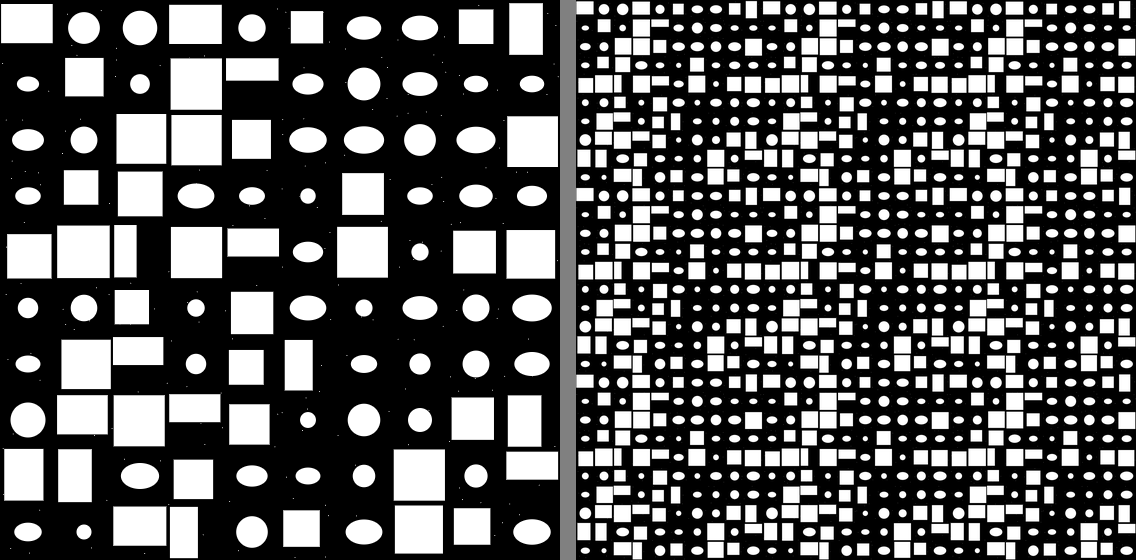
Left, the tile; right, the same tile 3 across and 3 down.
Write a Shadertoy shader that draws this pattern.

```glsl
// A ten by ten grid of white boxes, ovals and discs on black, with fine specks.
// Cubing the cell number modulo 101 shuffles the kinds in fixed proportions;
// hashes vary the sizes and offsets, and sparse cellular noise makes the specks.

vec2 hash2(vec2 p) {
    vec3 q = fract(vec3(p.xyx) * vec3(0.1031, 0.1030, 0.0973));
    q += dot(q, q.yzx + 33.33);
    return fract((q.xx + q.yz) * q.zy);
}

float boxDistance(vec2 p, vec2 halfSize) {
    vec2 d = abs(p) - halfSize;
    return length(max(d, 0.0)) + min(max(d.x, d.y), 0.0);
}

float ovalDistance(vec2 p, vec2 radii) {
    float k = length(p / radii);
    return k * (k - 1.0) / max(length(p / (radii * radii)), 1e-4);
}

// Distance to the shape of one cell, in cell units with y pointing down
float shapeDistance(vec2 p, vec2 cell) {
    int n = int(cell.x) + 10 * int(cell.y) + 1;
    int kind = (n * n * n * 37) % 101;
    vec2 vary = hash2(cell + 17.3);

    // Discs and ovals sit in the centre
    if (kind > 75) return length(p - 0.5) - mix(0.13, 0.32, vary.x);
    if (kind > 45) return ovalDistance(p - 0.5, mix(0.18, 0.36, sqrt(vary.x)) * vec2(1.0, 0.68));

    // Boxes hang from a shifted upper left corner
    vec2 size = vec2(mix(0.56, 0.94, vary.x));
    float slack = 0.24;
    if (kind > 29) {
        size = vec2(0.4 + 0.1 * floor(vary.x * 4.0), mix(0.9, 0.95, vary.y));
        if (kind > 36) size = size.yx;
        slack = 0.08;
    }
    vec2 corner = 0.015 + hash2(cell + 61.7) * min(0.97 - size, vec2(slack));
    return boxDistance(p - corner - 0.5 * size, 0.5 * size);
}

// Coverage of a distance by one pixel
float coverage(float d, float pixel) {
    return clamp(0.5 - d / pixel, 0.0, 1.0);
}

void mainImage(out vec4 fragColor, in vec2 fragCoord) {
    vec2 uv = fract(fragCoord / iResolution.xy);
    float pixel = 1.0 / min(iResolution.x, iResolution.y);

    // Shapes
    vec2 grid = vec2(uv.x, 1.0 - uv.y) * 10.0;
    float light = coverage(shapeDistance(fract(grid), mod(floor(grid), 10.0)), 10.0 * pixel);

    // Specks: one point in roughly a third of the fine cells
    vec2 fine = uv * 32.0;
    vec2 fineCell = mod(floor(fine), 32.0);
    vec2 point = 0.1 + 0.8 * hash2(fineCell + 5.9);
    float present = step(0.7, hash2(fineCell + 43.1).x);
    float speck = coverage(length(fract(fine) - point) / 32.0 - 0.0007, pixel);

    fragColor = vec4(vec3(max(light, speck * present)), 1.0);
}
```
